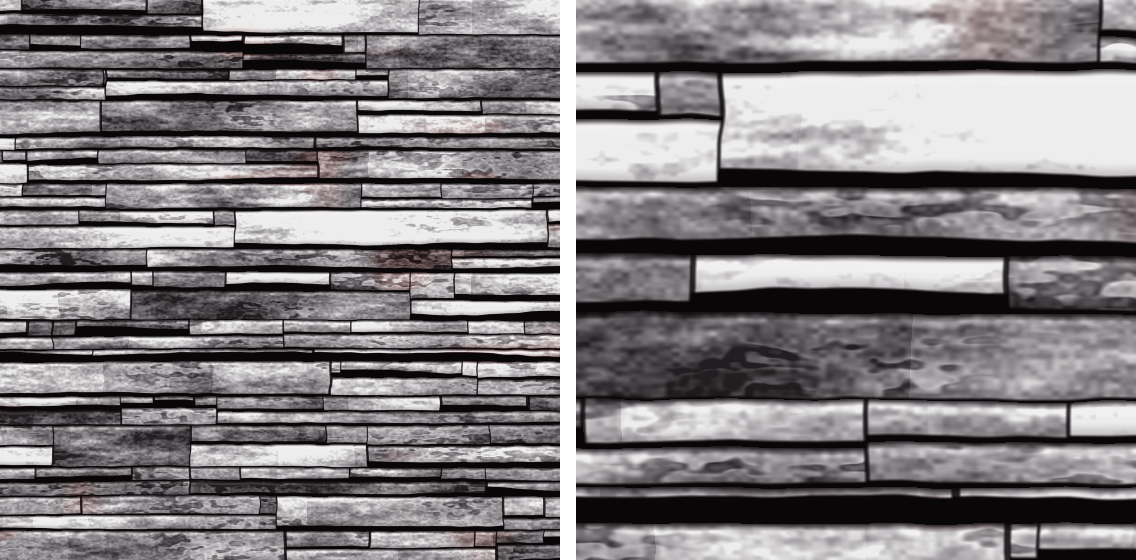
Left, the full canvas; right, a detail of the centre.
Write a WebGL 1 fragment shader that draws this texture.

```glsl
precision highp float;
// Stacked weathered boards in black and white: jittered rows are cut into
// planks and strips, with black gaps below them and soft contact shadows.
// Stretched value noise gives the worn paint, streaks and flakes.
uniform vec2 u_resolution;

float hash(vec2 p) {
  vec3 q = fract(vec3(p.xyx) * 0.1031);
  q += dot(q, q.yzx + 33.33);
  return fract((q.x + q.y) * q.z);
}

float noise(vec2 p) {
  vec2 i = floor(p), f = fract(p);
  f = f * f * (3.0 - 2.0 * f);
  float low = mix(hash(i), hash(i + vec2(1.0, 0.0)), f.x);
  float high = mix(hash(i + vec2(0.0, 1.0)), hash(i + 1.0), f.x);
  return mix(low, high, f.y);
}

float slotEdge(float i, float seed) {
  return i + 0.76 * (hash(vec2(i + 51.0, seed)) - 0.5);
}

// Irregular interval holding t: index, distance to its start, distance to its end
vec3 slot(float t, float seed) {
  float i = floor(t);
  if (t < slotEdge(i, seed)) i -= 1.0;
  else if (t >= slotEdge(i + 1.0, seed)) i += 1.0;
  return vec3(i, t - slotEdge(i, seed), slotEdge(i + 1.0, seed) - t);
}

// Paint brightness of one board, with its own grain offset
float paintTone(vec2 p, vec2 id) {
  float boardHash = hash(id + 5.3);
  vec2 q = p + vec2(boardHash * 17.0, hash(id + 9.1) * 13.0);
  float patches = noise(q * vec2(8.0, 32.0));
  float streaks = noise(q * vec2(24.0, 130.0));
  float grain = noise(q * vec2(85.0, 260.0));
  float grit = noise(q * vec2(230.0, 330.0));
  float stain = hash(vec2(slot(p.x * 6.0, id.y + 80.0).x, id.y + 31.0));

  float tone = 0.73 + 0.32 * (boardHash - 0.5) + 0.2 * (stain - 0.5);
  tone += 0.52 * (patches - 0.5) + 0.34 * (streaks - 0.5);
  tone += 0.26 * (grain - 0.5) + 0.2 * (grit - 0.5);

  // Flaked spots gather where the paint is worn
  float worn = smoothstep(0.35, 0.75, noise(q * vec2(6.0, 24.0) + 40.0));
  float flakes = 0.45 * streaks + 0.35 * grain + 0.2 * noise(q * vec2(60.0, 150.0) + 7.0);
  tone -= 0.5 * worn * smoothstep(0.48, 0.66, flakes);

  // Some boards are set back and darker
  tone -= 0.24 * step(0.84, hash(id + 2.7));
  return clamp(tone, 0.1, 0.96);
}

void main() {
  vec2 uv = gl_FragCoord.xy / u_resolution.y;
  vec2 p = uv;
  p.y += 0.005 * (noise(uv * vec2(3.0, 8.0)) - 0.5);
  p.y += 0.002 * (noise(uv * vec2(40.0, 30.0)) - 0.5);
  p.x += 0.004 * (noise(uv * vec2(9.0, 50.0)) - 0.5);

  // Rows, then planks along each row
  vec3 row = slot(p.y * 18.0, 3.0);
  vec3 plank = slot(p.x * 2.3 + 7.0 * hash(vec2(row.x, 4.0)), row.x + 20.0);
  vec2 id = vec2(plank.x, row.x);
  float below = row.y / 18.0;
  float above = row.z / 18.0;
  vec2 ends = plank.yz / 2.3;

  // Tall planks often split into two strips, the upper one cut again
  float height = below + above;
  if (height > 0.04 && hash(id + 7.7) < 0.55) {
    float cut = height * mix(0.35, 0.65, hash(id + 3.9));
    if (below < cut) {
      above = cut - below;
      id.y += 100.0;
    } else {
      below -= cut;
      vec3 strip = slot(p.x * 5.0, id.y + 60.0);
      ends = min(ends, strip.yz / 5.0);
      id = vec2(strip.x + 30.0, id.y + 200.0);
    }
  }

  // Gap under the board, sharp above and fading below
  float gapSize = hash(id + 1.3);
  float gap = 0.0015 + 0.0125 * gapSize * gapSize;
  gap *= 0.55 + 0.9 * noise(vec2(p.x * 6.0, id.y));
  float face = smoothstep(gap - 0.001, gap + 0.0014, below);
  float contact = smoothstep(-0.001, 0.0045, above);
  float joint = 0.0004 + 0.003 * pow(hash(id + 6.1), 3.0);
  float side = smoothstep(joint - 0.0006, joint + 0.0018, min(ends.x, ends.y));

  // Light on the face: darker lower edge and a pale worn upper lip
  float tone = paintTone(p, id);
  tone *= 0.82 + 0.18 * smoothstep(gap, gap + 0.009, below);
  tone += 0.12 * smoothstep(0.003, 0.005, above) * (1.0 - smoothstep(0.005, 0.01, above));
  tone = min(tone, 0.97) * face * mix(0.12, 1.0, contact) * mix(0.15, 1.0, side);

  // Nearly neutral ink and paint, with rare traces of rust
  vec3 ink = vec3(0.035, 0.025, 0.03);
  vec3 color = mix(ink, vec3(0.97), tone);
  color.g -= 0.012 * tone * (1.0 - tone) * 4.0;
  float rust = smoothstep(0.78, 0.95, noise(p * vec2(7.0, 22.0) + 90.0));
  color -= rust * vec3(0.0, 0.07, 0.08) * tone * (1.0 - tone) * 4.0;
  gl_FragColor = vec4(color, 1.0);
}
```
